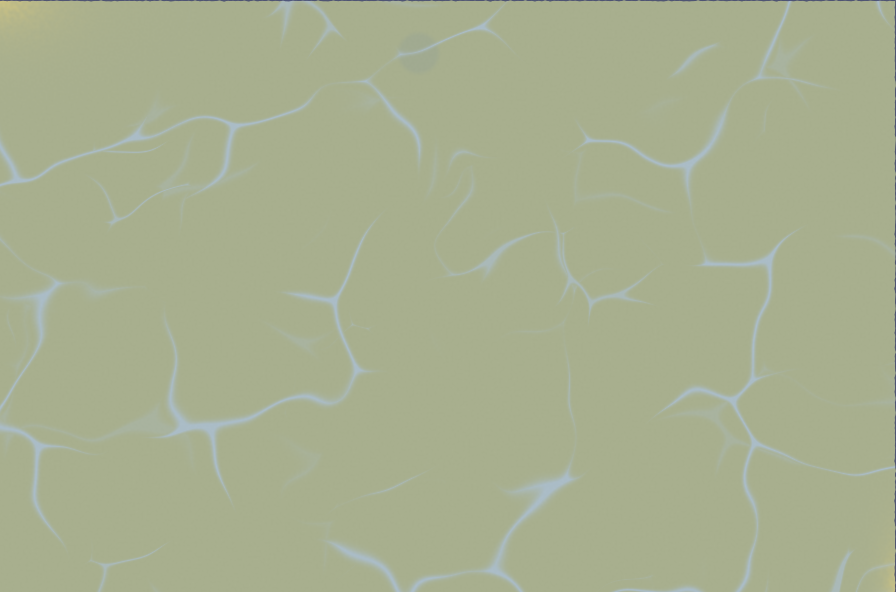
This texture is drawn by a Shadertoy shader. Its source:

```glsl
// Pale blue water caustics on a flat olive ground, like light in a shallow pool.
// Veins are soft Voronoi borders in a warped domain; gradient noise thins them
// out. Fine rings, blurred ghosts, yellowed corners and a worn rim are added.

#define CELLS 4.2          // main cells per canvas height
#define JITTER 0.72
#define VEIN_SOFTNESS 0.040
#define WARP 0.15
#define GHOST 0.30
#define GRAIN 0.006
#define OLIVE vec3(0.658, 0.686, 0.556)
#define BLUE vec3(0.668, 0.738, 0.778)
#define YELLOW vec3(0.850, 0.790, 0.500)
#define NAVY vec3(0.220, 0.240, 0.420)
#define SPOT vec3(0.620, 0.660, 0.570)

vec2 hash2(vec2 cell) {
    uvec2 q = uvec2(ivec2(cell) + 4096) * 1664525u + 12345u;
    q.x += q.y * 1664525u;
    q.y += q.x * 1664525u;
    q ^= q >> 16;
    q.x += q.y * 1664525u;
    q.y += q.x * 1664525u;
    q ^= q >> 16;
    return vec2(q & 65535u) / 65535.0;
}

float cornerSlope(vec2 cell, vec2 offset) {
    float angle = 6.2832 * hash2(cell).x;
    return dot(vec2(cos(angle), sin(angle)), offset);
}

float gradientNoise(vec2 p) {
    vec2 i = floor(p), f = p - i;
    vec2 u = f * f * f * (f * (f * 6.0 - 15.0) + 10.0);
    vec2 e = vec2(1.0, 0.0);
    return mix(mix(cornerSlope(i, f), cornerSlope(i + e, f - e), u.x),
               mix(cornerSlope(i + e.yx, f - e.yx), cornerSlope(i + 1.0, f - 1.0), u.x), u.y);
}

vec2 noise2(vec2 p) {
    return vec2(gradientNoise(p), gradientNoise(p + vec2(37.4, 81.7)));
}

// One on a border between two cells, two where three meet, zero inside a cell
float softBorder(vec2 p, float softness) {
    vec2 cell = floor(p);
    float nearest = 9.0, total = 0.0;
    for (int y = -2; y <= 2; y++)
    for (int x = -2; x <= 2; x++) {
        vec2 id = cell + vec2(x, y);
        float d = length(id + 0.5 + JITTER * (hash2(id) - 0.5) - p);
        nearest = min(nearest, d);
        total += exp(-d / softness);
    }
    return max(total * exp(nearest / softness) - 1.0, 0.0);
}

void mainImage(out vec4 fragColor, in vec2 fragCoord) {
    vec2 p = fragCoord / iResolution.y;
    float aspect = iResolution.x / iResolution.y;
    float pixel = 1.0 / iResolution.y;

    // Wavy domain, wider than tall and leaning up to the right
    vec2 wavy = p + WARP * noise2(p * 3.3 + 5.2) + 0.035 * noise2(p * 10.0 + 2.6);
    wavy = vec2(0.76 * wavy.x, wavy.y - 0.25 * wavy.x);

    // Main veins taper off where the gate closes
    float gate = smoothstep(-0.30, 0.26, gradientNoise(p * 4.3 + 11.3));
    float veins = softBorder(wavy * CELLS + 7.0, VEIN_SOFTNESS) * gate;
    float light = smoothstep(0.1, 1.0, veins);

    // Small thin rings in a few patches
    float ringGate = smoothstep(0.14, 0.42, gradientNoise(p * 3.4 + 31.7));
    float rings = softBorder(wavy * CELLS * 2.0 + 23.0, 0.055) * ringGate;
    light = max(light, 0.75 * smoothstep(0.12, 1.0, rings));

    // Blurred ghosts of deeper veins
    float ghostGate = smoothstep(0.02, 0.40, gradientNoise(p * 5.0 + 53.1));
    float ghosts = softBorder(wavy * CELLS * 1.2 + 41.0, 0.065) * ghostGate;
    light = max(light, GHOST * smoothstep(0.1, 1.0, ghosts));

    // Olive ground with a faint round spot
    float spot = 1.0 - smoothstep(0.028, 0.040, length(p - vec2(0.707, 0.91)));
    vec3 color = mix(OLIVE, SPOT, 0.75 * spot);
    color = mix(color, BLUE, light);

    // Yellowing at the upper left and lower right
    float speckle = gradientNoise(p * 120.0);
    float leftCorner = length((p - vec2(0.0, 1.0)) * vec2(0.55, 1.0));
    float rightCorner = length((p - vec2(aspect, 0.0)) * vec2(2.8, 0.8));
    float yellowing = max(exp(-leftCorner * 28.0), exp(-rightCorner * 24.0));
    color = mix(color, YELLOW, clamp(yellowing * (0.8 + 0.4 * speckle), 0.0, 0.8));

    // Ragged dark rim along the top and right
    float rim = min(1.0 - p.y, aspect - p.x) - 0.0016 - 0.002 * speckle;
    color = mix(color, NAVY, 0.8 * (1.0 - smoothstep(-0.5 * pixel, 0.5 * pixel, rim)));

    color += GRAIN * gradientNoise(p * 210.0);
    fragColor = vec4(color, 1.0);
}
```
